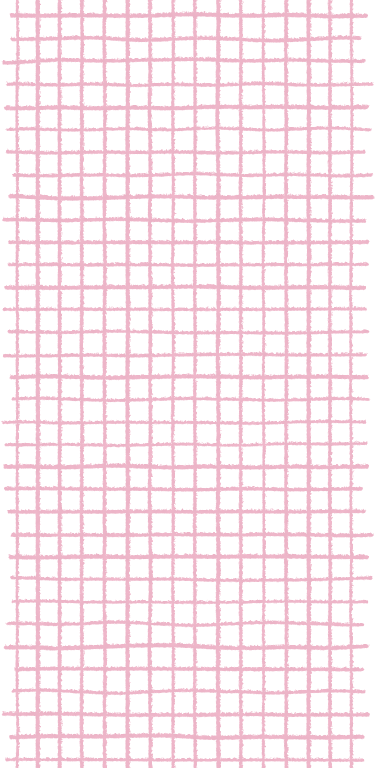
Reproduce this pattern procedurally as a Shadertoy shader.

```glsl
// Hand-drawn pink crayon grid with uneven strokes on white paper.

const float TAU = 6.2831853;
const vec3 PAPER = vec3(1.0);
const vec3 PINK = vec3(0.93, 0.71, 0.785);

// One family of parallel strokes; lengths are fractions of the canvas width.
struct Strokes {
    float first, pitch, last;   // first centre, spacing, last index
    float drift, period;        // slow unevenness of the spacing
    float wobble;               // waviness along each stroke
    float raggedSide;           // side with the rougher edge, -1 or 1
    vec2 ends;                  // nominal start and end along the stroke
    float endJitter;            // spread of the end points
    float seed;
};

float hash(vec2 p) {
    vec3 q = fract(p.xyx * vec3(0.1031, 0.1030, 0.0973));
    q += dot(q, q.yzx + 33.33);
    return fract((q.x + q.y) * q.z);
}

vec2 gradient(vec2 cell) {
    float angle = TAU * hash(cell);
    return vec2(cos(angle), sin(angle));
}

float gradientNoise(vec2 p) {
    vec2 i = floor(p), f = p - i;
    vec2 u = f * f * f * (f * (f * 6.0 - 15.0) + 10.0);
    vec2 e = vec2(0.0, 1.0);
    float a = dot(gradient(i), f);
    float b = dot(gradient(i + e.yx), f - e.yx);
    float c = dot(gradient(i + e.xy), f - e.xy);
    float d = dot(gradient(i + e.yy), f - e.yy);
    return mix(mix(a, b, u.x), mix(c, d, u.x), u.y);
}

float strokeCentre(Strokes s, float k, float along) {
    float phase = TAU * k / s.period;
    float drift = s.drift * (sin(phase) + 0.4 * sin(2.0 * phase));
    float jitter = 0.002 * (hash(vec2(k, s.seed)) - 0.5);
    float bend = s.wobble * (0.3 + hash(vec2(k, s.seed + 5.0)));
    float wave = bend * gradientNoise(vec2(along * 5.0, k * 7.3 + s.seed));
    return s.first + s.pitch * k + drift + jitter + wave;
}

// Every fourth stroke is heavier; the rest vary a little.
float strokeHalfWidth(Strokes s, float k, float heavyPhase) {
    float heavy = 1.0 - step(0.5, mod(k - heavyPhase, 4.0));
    return mix(0.0037 + 0.0013 * hash(vec2(k, s.seed + 9.0)), 0.0055, heavy);
}

// Coverage of a family at a point given along and across the strokes.
float strokeCoverage(Strokes s, float along, float across, float heavyPhase, float pixel) {
    float nearest = floor((across - s.first) / s.pitch + 0.5);
    float coverage = 0.0;
    for (int i = -1; i <= 1; i++) {
        float k = nearest + float(i);
        if (k < 0.0 || k > s.last) continue;
        float offset = across - strokeCentre(s, k, along);
        vec2 jitter = vec2(hash(vec2(k, s.seed + 2.0)), hash(vec2(k, s.seed + 3.0))) - 0.5;
        vec2 ends = s.ends + s.endJitter * jitter;
        float overshoot = max(max(ends.x - along, along - ends.y), 0.0);

        // Crayon fringe, rougher on one side
        float side = smoothstep(-0.002, 0.002, offset * s.raggedSide);
        vec2 grainAt = vec2(along, across) + s.seed;
        float grain = gradientNoise(grainAt * 125.0) + 0.7 * gradientNoise(grainAt * 260.0);
        float fringe = mix(0.0015, 0.0042, side) * grain;

        float inside = strokeHalfWidth(s, k, heavyPhase) + fringe - length(vec2(offset, overshoot));
        coverage = max(coverage, clamp(inside / (1.2 * pixel) + 0.5, 0.0, 1.0));
    }
    return coverage;
}

void mainImage(out vec4 fragColor, in vec2 fragCoord) {
    // Canvas is 1 wide and 2 high, measured down from the top
    vec2 p = fragCoord / iResolution.xy;
    p = vec2(p.x, 2.0 - 2.0 * p.y);
    float pixel = max(1.0 / iResolution.x, 2.0 / iResolution.y);

    Strokes columns = Strokes(0.0443, 0.058, 15.0, -0.005, 15.0, 0.0025, 1.0,
                              vec2(-1.0, 3.0), 0.0, 11.0);
    Strokes rows = Strokes(0.0406, 0.0588, 33.0, 0.003, 36.0, 0.008, -1.0,
                           vec2(0.026, 0.953), 0.035, 37.0);

    float vertical = strokeCoverage(columns, p.y, p.x, 1.0, pixel);
    float horizontal = strokeCoverage(rows, p.x, p.y, 0.0, pixel);
    float ink = max(vertical, horizontal);

    // Faint pressure variation within the crayon
    vec3 crayon = PINK + 0.02 * gradientNoise(p * 60.0);
    fragColor = vec4(mix(PAPER, crayon, ink), 1.0);
}
```
